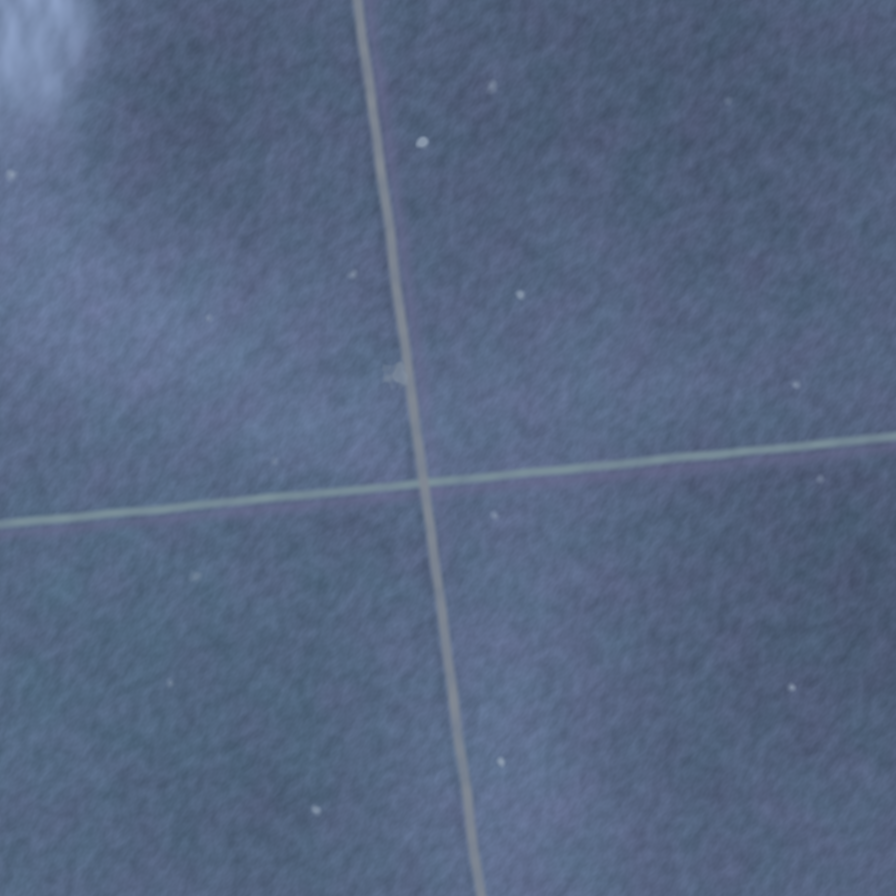
Reproduce this texture procedurally as a WebGL 2 fragment shader.

```glsl
#version 300 es
precision highp float;

uniform vec2 u_resolution;
out vec4 fragColor;

const vec3 DARK_SLATE = vec3(0.290, 0.345, 0.440);
const vec3 LIGHT_SLATE = vec3(0.405, 0.468, 0.595);
const vec3 GLARE = vec3(0.550, 0.625, 0.765);
const vec3 WARM_GROUT = vec3(0.500, 0.530, 0.575);
const vec3 GREEN_GROUT = vec3(0.480, 0.560, 0.600);
const vec3 VIOLET = vec3(0.425, 0.415, 0.560);
const vec3 CHIP = vec3(0.520, 0.570, 0.630);

const vec2 CROSSING = vec2(0.473, 0.461);
const float TILE_SIZE = 1.25;
const int SPECK_ROWS = 4;

vec2 hash2(vec2 p) {
    vec3 q = fract(vec3(p.xyx) * vec3(0.1031, 0.1030, 0.0973));
    q += dot(q, q.yzx + 33.33);
    return fract((q.xx + q.yz) * q.zy);
}

float cornerSlope(vec2 cell, vec2 offset) {
    float angle = 6.2832 * hash2(cell).x;
    return dot(vec2(cos(angle), sin(angle)), offset);
}

float gradientNoise(vec2 p) {
    vec2 i = floor(p), f = fract(p);
    vec2 w = f * f * f * (f * (f * 6.0 - 15.0) + 10.0);
    vec2 e = vec2(1.0, 0.0);
    float low = mix(cornerSlope(i, f), cornerSlope(i + e, f - e), w.x);
    float high = mix(cornerSlope(i + e.yx, f - e.yx), cornerSlope(i + 1.0, f - 1.0), w.x);
    return mix(low, high, w.y);
}

float fbm(vec2 p, int octaves) {
    float sum = 0.0, amp = 0.6;
    for (int i = 0; i < octaves; i++) {
        sum += amp * gradientNoise(p);
        p = mat2(1.6, 1.2, -1.2, 1.6) * p + 7.3;
        amp *= 0.55;
    }
    return sum;
}

// Soft elliptical patch, 1 at its centre
float glow(vec2 p, vec2 centre, vec2 radius) {
    vec2 d = (p - centre) / radius;
    return exp(-dot(d, d));
}

// Signed distance to the nearest line of a repeating family
float lineOffset(float x) {
    return x - TILE_SIZE * round(x / TILE_SIZE);
}

float band(float d, float halfWidth, float blur) {
    return 1.0 - smoothstep(halfWidth - blur, halfWidth + blur, abs(d));
}

float blob(vec2 p, vec2 centre, float radius, float blur) {
    vec2 d = p - centre;
    float ragged = radius * (1.0 + 0.9 * gradientNoise(p * 90.0));
    return 1.0 - smoothstep(ragged - blur, ragged + blur, length(d));
}

// Broad light and shade lying over the tiles
float shading(vec2 p) {
    float t = 0.42 + 0.22 * fbm(p * 4.0 + 2.0, 3);
    t += 0.52 * glow(p, vec2(0.19, 0.63), vec2(0.16, 0.10));
    t += 0.42 * glow(p, vec2(0.02, 0.75), vec2(0.12, 0.16));
    t += 0.40 * glow(p, vec2(0.38, 0.51), vec2(0.13, 0.06));
    t += 0.36 * glow(p, vec2(0.57, 0.18), vec2(0.11, 0.28));
    t += 0.20 * glow(p, vec2(0.75, 0.56), vec2(0.25, 0.06));
    t -= 0.28 * glow(p, vec2(0.20, 0.88), vec2(0.11, 0.17));
    t -= 0.32 * glow(p, vec2(0.75, 0.92), vec2(0.36, 0.22));
    t -= 0.38 * glow(p, vec2(0.97, 0.32), vec2(0.25, 0.22));
    return t - 0.12 * glow(p, vec2(0.32, 0.15), vec2(0.16, 0.22));
}

// Stone grain, stretched along a diagonal, in fine and coarse sizes
float grain(vec2 p) {
    vec2 q = mat2(0.8, 0.6, -0.6, 0.8) * p;
    return 0.58 * fbm(q * vec2(85.0, 50.0), 3) + 0.30 * fbm(q * vec2(30.0, 20.0), 2);
}

// Pale flecks, one per jittered cell
float specks(vec2 p, float blur) {
    float cover = 0.0;
    for (int y = 0; y < SPECK_ROWS; y++)
        for (int x = 0; x < SPECK_ROWS; x++) {
            vec2 cell = vec2(x, y);
            vec2 centre = (cell + hash2(cell + 17.0)) / float(SPECK_ROWS);
            vec2 look = hash2(cell + 53.0);
            float radius = mix(0.003, 0.006, look.x * look.x);
            cover = max(cover, mix(0.25, 0.8, look.y) * blob(p, centre, radius, blur));
        }
    return cover;
}

void main() {
    vec2 p = gl_FragCoord.xy / u_resolution;
    float blur = max(0.0042, 1.0 / min(u_resolution.x, u_resolution.y));

    // Stone
    vec3 color = mix(DARK_SLATE, LIGHT_SLATE, shading(p) + grain(p));
    color += vec3(-0.012, 0.010, 0.0) * glow(p, vec2(0.15, 0.25), vec2(0.30, 0.25));
    color += vec3(0.030, -0.012, 0.012) * fbm(p * 16.0 + 5.0, 2);
    float edge = 0.115 + 0.10 * (p.y - 1.0) + 0.02 * gradientNoise(p * 9.0);
    float glare = (1.0 - smoothstep(edge - 0.05, edge + 0.01, p.x)) * smoothstep(0.78, 0.96, p.y);
    color = mix(color, GLARE, glare * (0.75 + 0.9 * fbm(p * vec2(38.0, 16.0), 2)));

    // Grout joints, slightly skewed, with a faint colour fringe
    vec2 q = p - CROSSING;
    float wobble = 0.0020 * gradientNoise(p * 14.0);
    float across = lineOffset(q.x + 0.137 * q.y) + wobble;
    float along = lineOffset(q.y - 0.098 * q.x) + wobble;
    float fringe = band(across - 0.013, 0.004, 0.012) * smoothstep(0.2, 0.7, p.y)
                 + band(along + 0.012, 0.004, 0.011);
    color = mix(color, VIOLET, 0.60 * min(fringe, 1.0));
    color *= 1.0 - 0.07 * band(across + 0.011, 0.003, 0.006);
    float wear = 0.88 + 0.45 * fbm(p * 30.0, 2);
    color = mix(color, GREEN_GROUT, wear * band(along, 0.0046, blur));
    color = mix(color, WARM_GROUT, wear * band(across, 0.0054, blur));

    // Chip beside the joint and scattered flecks
    color = mix(color, CHIP, 0.65 * blob(p, vec2(0.443, 0.581), 0.012, blur));
    color = mix(color, CHIP * 1.15, specks(p, blur));
    fragColor = vec4(clamp(color, 0.0, 1.0), 1.0);
}
```
